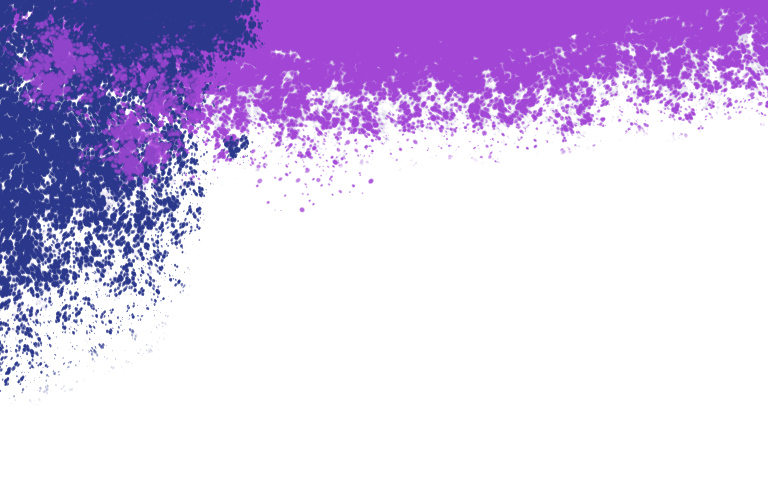
Give the GLSL for this background, as a Shadertoy shader.

```glsl
const vec3 PAPER = vec3(1.0);
const vec3 PURPLE = vec3(0.635, 0.275, 0.835);
const vec3 NAVY = vec3(0.165, 0.215, 0.54);
const vec3 LAVENDER = vec3(0.77, 0.74, 0.87);

vec3 hash3(vec2 cell) {
    vec3 q = fract(cell.xyx * vec3(0.1031, 0.1030, 0.0973));
    q += dot(q, q.yxz + 33.33);
    return fract((q.xxy + q.yzz) * q.zyx);
}

// Distance to the nearest jittered cell point
float cellular(vec2 p) {
    vec2 base = floor(p);
    float nearest = 4.0;
    for (int j = -1; j <= 1; j++)
    for (int i = -1; i <= 1; i++) {
        vec2 cell = base + vec2(i, j);
        vec2 offset = cell + hash3(cell).xy - p;
        nearest = min(nearest, dot(offset, offset));
    }
    return sqrt(nearest);
}

// Layered cellular grain, spread over roughly 0 to 1; weights run coarse to fine
float grain(vec2 p, float seed, vec3 weights) {
    p += 0.004 * sin(p.yx * 47.0 + seed) + 0.0012 * sin(p.yx * 131.0 + seed);
    float sum = dot(weights, vec3(cellular(p * 15.0 + seed),
                                  cellular(p * 43.0 + seed * 2.0),
                                  cellular(p * 104.0 + seed * 3.0)));
    return (sum - 0.22) / 0.46;
}

// Opacity of dry paint: thin at its rims, full inside, none where density is zero
float paint(float density, float noise, float thinness) {
    float body = density - noise;
    float cover = smoothstep(-0.09, 0.09, body) * smoothstep(0.0, 0.14, density);
    return cover * mix(thinness, 1.0, smoothstep(0.0, 0.32, body));
}

// Soft elliptical spot
float spot(vec2 p, vec2 center, vec2 radius) {
    return 1.0 - smoothstep(0.1, 1.4, length((p - center) / radius));
}

// Scattered round drops; density is the chance per cell
float drops(vec2 p, float scale, float density, float seed, float pixel) {
    vec2 q = p * scale;
    vec2 base = floor(q);
    float cover = 0.0;
    for (int j = -1; j <= 1; j++)
    for (int i = -1; i <= 1; i++) {
        vec2 cell = base + vec2(i, j);
        vec3 rnd = hash3(cell + seed);
        vec2 offset = q - cell - rnd.xy;
        offset.x += 0.35 * offset.y * sin(rnd.x * 40.0);
        float radius = mix(0.09, 0.30, rnd.y * rnd.y);
        float edge = pixel * scale;
        float disc = 1.0 - smoothstep(radius - edge, radius + edge, length(offset));
        cover = max(cover, disc * step(rnd.z, density) * mix(0.65, 1.0, rnd.x));
    }
    return cover * smoothstep(0.0, 0.04, density);
}

void mainImage(out vec4 fragColor, in vec2 fragCoord) {
    float pixel = 1.0 / iResolution.y;
    // x runs right from the left edge, y runs down from the top
    vec2 p = vec2(fragCoord.x, iResolution.y - fragCoord.y) * pixel;
    p.x *= 1.6 * iResolution.y / iResolution.x;

    float purpleGrain = grain(p, 3.7, vec3(0.32, 0.38, 0.30));
    float navyGrain = grain(p * vec2(1.15, 0.9), 11.3, vec3(0.24, 0.38, 0.38));
    float cloud = sin(p.x * 21.0 + 2.0 * sin(p.y * 17.0)) * sin(p.y * 26.0 + p.x * 9.0);

    // Purple band along the top
    float solidEdge = 0.115 - 0.10 * smoothstep(0.9, 1.6, p.x);
    float lowEdge = 0.36 - 0.10 * (p.x - 0.6) * (p.x - 0.6)
                  + 0.05 * (1.0 - smoothstep(0.4, 0.65, p.x))
                  + 0.012 * sin(p.x * 13.0) + 0.008 * sin(p.x * 31.0 + 1.0);
    float band = 1.05 - 1.05 * (p.y - solidEdge) / (lowEdge - solidEdge);
    band += 0.05 * cloud * smoothstep(0.0, 0.1, p.y - solidEdge);
    float bandDensity = min(band, 1.0) + 0.6 * (1.0 - smoothstep(-0.04, 0.01, p.y - solidEdge));
    bandDensity -= 1.0 - smoothstep(0.05, 0.30, p.x);

    // Navy wedge down the left side
    float wedgeStart = 0.44 - 0.85 * p.x;
    float wedgeEnd = 0.87 - 0.35 * p.x - 0.33 * smoothstep(0.3, 0.54, p.x);
    float wedge = 1.0 - (p.y - wedgeStart) / (wedgeEnd - wedgeStart);
    wedge = min(wedge, 0.92) + 0.06 * cloud;
    wedge -= 0.30 * spot(p, vec2(0.36, 0.22), vec2(0.20, 0.13));
    wedge -= smoothstep(0.38, 0.60, p.x);
    // The wedge formula only holds left of where its two edges meet
    wedge *= 1.0 - smoothstep(0.60, 0.64, p.x);
    float topStroke = (1.0 - smoothstep(0.05, 0.17, p.y))
                    * smoothstep(0.06, 0.22, p.x) * (1.0 - smoothstep(0.44, 0.58, p.x));
    float navyDensity = max(wedge, 1.4 * topStroke);
    navyDensity = max(navyDensity, 0.8 * spot(p, vec2(0.49, 0.31), vec2(0.035, 0.03)));

    // Pale wash, then the two paints
    float wash = max(min(bandDensity, 0.9), min(wedge, 0.8) - 0.10) + 0.05;
    vec3 color = mix(PAPER, LAVENDER, 0.6 * paint(wash, 0.5 * (navyGrain + purpleGrain), 0.4));
    color = mix(color, PURPLE, paint(bandDensity, purpleGrain, 0.5));
    color = mix(color, NAVY, paint(navyDensity, navyGrain, 0.55));

    // Purple dabs over the navy
    float dabs = max(spot(p, vec2(0.12, 0.135), vec2(0.10, 0.10)),
                     spot(p, vec2(0.27, 0.30), vec2(0.11, 0.085)));
    dabs = max(dabs, 0.65 * spot(p, vec2(0.36, 0.20), vec2(0.18, 0.14)));
    color = mix(color, PURPLE, 0.85 * paint(dabs * 0.9, purpleGrain, 0.4));

    // Drops below the band and in a looser cluster
    float rim = smoothstep(-0.12, -0.03, p.y - lowEdge)
              * (1.0 - smoothstep(-0.05, -0.01, p.y - lowEdge)) * smoothstep(0.5, 0.65, p.x);
    float cluster = spot(p, vec2(0.65, 0.36), vec2(0.13, 0.075));
    float dropDensity = max(0.28 * rim, 0.36 * cluster);
    float splatter = max(drops(p, 50.0, dropDensity, 5.0, pixel),
                         drops(p, 85.0, dropDensity * 0.7, 29.0, pixel));
    fragColor = vec4(mix(color, PURPLE, splatter), 1.0);
}
```
